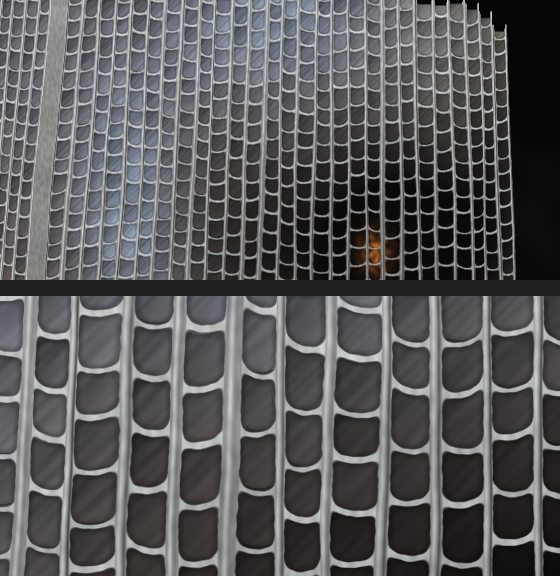
Top, the full canvas; bottom, a detail of the centre.
Write a Shadertoy shader that draws this texture.

```glsl
const float COLUMNS = 27.0;       // columns right of the flat strip
const float PITCH = 0.0615;       // column width, canvas height = 1
const float ROW = 0.0645;         // cell height
const float FIRST_X = 0.20;       // right side of the flat strip
const float SQUEEZE_X = 1.68;     // columns narrow beyond this
const float FAN_X = 1.30;         // where the sheets stand upright
const float FAN = 0.075;          // spread of the sheets toward the bottom
const float WEB_HALF = 0.0032;
const float CORNER = 0.011;       // rounding where webs meet walls
const vec3 PALE = vec3(0.80, 0.81, 0.81);
const vec3 SILVER = vec3(0.60, 0.61, 0.62);
const vec3 BEIGE = vec3(0.49, 0.47, 0.44);
const vec3 BROWN = vec3(0.27, 0.24, 0.22);
const vec3 BLUE_GREY = vec3(0.50, 0.54, 0.61);
const vec3 BLACK = vec3(0.035, 0.028, 0.028);
const vec3 BACKDROP = vec3(0.018, 0.018, 0.024);
const vec3 AMBER = vec3(0.62, 0.33, 0.10);

float hash(vec2 p) {
    vec3 q = fract(p.xyx * vec3(0.1031, 0.1030, 0.0973));
    q += dot(q, q.yzx + 33.33);
    return fract((q.x + q.y) * q.z);
}

float corner(vec2 cell, vec2 offset) {
    float a = 6.2832 * hash(cell + 57.0);
    return dot(vec2(cos(a), sin(a)), offset);
}

// Gradient noise, about -0.7 to 0.7
float noise(vec2 p) {
    vec2 i = floor(p), f = p - i, e = vec2(1, 0);
    vec2 s = f * f * f * (f * (f * 6.0 - 15.0) + 10.0);
    return mix(mix(corner(i, f), corner(i + e, f - e), s.x),
               mix(corner(i + e.yx, f - e.yx), corner(i + 1.0, f - 1.0), s.x), s.y);
}

float smoothMin(float a, float b, float k) {
    float h = max(k - abs(a - b), 0.0) / k;
    return min(a, b) - h * h * k * 0.25;
}

// Soft elliptical patch of light or shade
float patchAt(vec2 p, vec2 centre, vec2 radius) {
    vec2 d = (p - centre) / radius;
    return exp(-dot(d, d));
}

// Fanned column coordinate, one unit per column
float columnCoord(vec2 p) {
    float x = FAN_X + (p.x - FAN_X) / (1.0 + FAN * (0.5 - p.y));
    x += 0.3 * max(x - SQUEEZE_X, 0.0);
    float u = (x - FIRST_X) / PITCH;
    u += 0.35 * min(u + 1.0, 0.0);
    return u + 0.20 * noise(vec2(u * 0.7, p.y * 1.6)) + 0.04 * noise(vec2(u, p.y * 9.0));
}

// Light seen through the open cells
vec3 cellDepth(vec2 p, vec2 inCell, float variation) {
    float blue = patchAt(p, vec2(0.46, 0.25), vec2(0.20, 0.50))
               + patchAt(p, vec2(0.95, 0.95), vec2(0.50, 0.38))
               + 0.45 * patchAt(p, vec2(0.05, 0.75), vec2(0.35, 0.6));
    float grey = patchAt(p, vec2(1.55, 0.95), vec2(0.32, 0.45));
    float dark = 1.4 * patchAt(p, vec2(1.42, 0.10), vec2(0.34, 0.40))
               + 0.5 * patchAt(p, vec2(0.92, 0.10), vec2(0.26, 0.34))
               + 0.45 * patchAt(p, vec2(1.78, 0.30), vec2(0.16, 0.5));
    vec3 c = mix(BROWN * 1.15, BEIGE * 0.95, clamp(grey, 0.0, 1.0));
    c = mix(c, BLUE_GREY, clamp(blue, 0.0, 1.0));
    float streak = noise(vec2((p.x - p.y) * 75.0, (p.x + p.y) * 7.0));
    float slope = 0.55 * inCell.x + 0.45 * (1.0 - inCell.y);
    c *= mix(0.62, 1.22, slope) + 0.22 * streak + 0.25 * (variation - 0.5);
    c = mix(c, BLACK, clamp(dark, 0.0, 0.97));
    float glow = patchAt(p, vec2(1.34, 0.10), vec2(0.05, 0.07));
    return c + AMBER * glow * (0.8 + noise(p * 45.0));
}

void mainImage(out vec4 fragColor, in vec2 fragCoord) {
    vec2 p = fragCoord / iResolution.y;
    float px = 1.0 / iResolution.y;

    // Columns and the walls between them
    float u = columnCoord(p);
    float column = floor(u), across = u - column;
    float wallId = floor(u + 0.5);
    float wallOffset = (u - wallId) * PITCH;
    float wallHalf = mix(0.0055, 0.0095, hash(vec2(wallId, 3.0)));
    float wall = abs(wallOffset) - wallHalf;

    // Bowed, tilted webs, uneven from cell to cell
    float side = 2.0 * across - 1.0;
    float rows = p.y / (ROW * mix(0.93, 1.07, hash(vec2(column, 5.0)))) + 9.0 * hash(vec2(column, 7.0));
    rows += 0.17 * (1.0 - side * side) - 0.16 * side * (hash(vec2(column, 9.0)) - 0.4);
    float webId = floor(rows + 0.5);
    float wear = hash(vec2(column, webId));
    float web = rows - webId - 0.20 * (wear - 0.5) - 0.16 * side * (hash(vec2(webId, column + 40.0)) - 0.5);
    float shape = smoothMin(wall, abs(web * ROW) - WEB_HALF * (0.8 + 0.5 * wear), CORNER);
    shape += 0.0012 * noise(p * 90.0);
    bool strip = column == -1.0;
    if (strip) shape = -0.02;

    // Plastic edges: bright ridge, dull flank and dark seam
    float ridge = 1.0 - smoothstep(0.0, 0.0045, abs(wallOffset + 0.0025));
    float seam = 1.0 - smoothstep(0.0, 0.0028, abs(wallOffset - 0.0035));
    float onWall = 1.0 - smoothstep(-px, px, wall);
    vec3 edge = mix(SILVER, PALE, 0.65 + 0.35 * wear);
    vec3 flank = mix(mix(BEIGE, SILVER, 0.5 + 0.5 * p.y), PALE, 0.85 * ridge);
    flank *= 1.0 - 0.45 * seam * hash(vec2(wallId, 11.0));
    edge = mix(edge, flank, onWall);
    if (strip) edge = mix(BEIGE, SILVER, 0.35 + 0.4 * p.y + 0.3 * ridge);
    edge *= 1.0 + 0.16 * noise(p * vec2(110.0, 45.0)) + 0.10 * noise(p * 9.0);
    edge *= 1.0 - 0.25 * patchAt(p, vec2(1.3, 0.05), vec2(0.7, 0.45));

    // Open cells, shaded close to their rims
    vec3 depth = cellDepth(p, vec2(across, fract(rows)), hash(vec2(column, floor(rows) + 80.0)));
    depth *= mix(0.72, 1.0, smoothstep(0.0, 0.009, shape));
    vec3 color = mix(edge, depth, smoothstep(-px, px, shape));

    // Ragged top and dark surroundings
    float last = clamp((column - 19.0) / 7.0, 0.0, 1.0);
    float top = 1.04 - 0.05 * smoothstep(0.0, 0.3, last) - 0.09 * pow(last, 6.0);
    top += 0.025 * onWall - 0.02 * hash(vec2(column, 13.0));
    float inside = 1.0 - smoothstep(-px, px, p.y - top);
    inside *= 1.0 - smoothstep(-px, px, (u - COLUMNS - 0.1) * PITCH);
    vec3 backdrop = BACKDROP + BROWN * 0.14 * smoothstep(0.55, 0.40, p.y) * (0.6 + noise(p * 5.0));
    fragColor = vec4(clamp(mix(backdrop, color, inside), 0.0, 1.0), 1.0);
}
```
